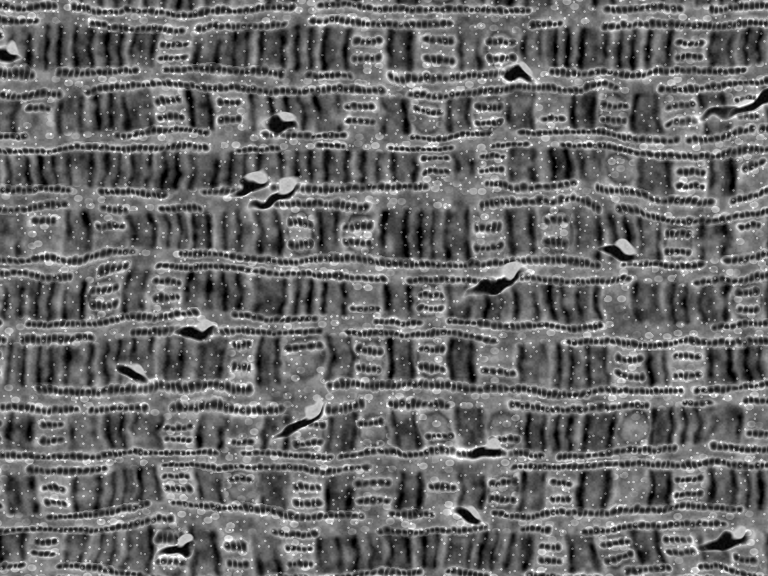
Write a Shadertoy shader that draws this texture.

```glsl
// Grey micrograph of a layered weave: beaded dark chains, short ladders, grooved blocks, cracks and specks.
#define ROWS 9.13
#define COLUMNS_PER_HEIGHT 9.0
#define ORIGIN vec2(-0.74, 0.09)
#define BEAD 0.088
#define LADDER_HALF 0.21
#define BLOCK_TONE 0.32
#define MATRIX_TONE 0.44
#define PIT_TONE 0.11
#define LUMP_TONE 0.80
#define CRACKS 16

float hash(vec2 p) {
    vec3 q = fract(vec3(p.xyx) * 0.1031);
    q += dot(q, q.yzx + 33.33);
    return fract((q.x + q.y) * q.z);
}

float noise(vec2 p) {
    vec2 i = floor(p), f = fract(p);
    f = f * f * (3.0 - 2.0 * f);
    return mix(mix(hash(i), hash(i + vec2(1, 0)), f.x),
               mix(hash(i + vec2(0, 1)), hash(i + 1.0), f.x), f.y);
}

// Nearest scattered point: x = distance, y = its random value
vec2 scatter(vec2 p) {
    vec2 best = vec2(9.0, 0.0), cell = floor(p);
    for (int j = -1; j <= 1; j++)
    for (int i = -1; i <= 1; i++) {
        vec2 c = cell + vec2(i, j);
        vec2 site = c + 0.15 + 0.7 * vec2(hash(c), hash(c + 71.3));
        float d = length(p - site);
        if (d < best.x) best = vec2(d, hash(c + 19.7));
    }
    return best;
}

bool hasLadder(float column, float row) {
    return hash(vec2(column, row) + 5.0) > mix(0.5, 0.15, column / 12.0);
}

// Distance to the beads of the closest of four lines per row
float beadChain(vec2 w) {
    float line = floor(w.y * 4.0), slot = mod(line, 4.0);
    float y = (fract(w.y * 4.0) - 0.5) / 4.0;
    bool outer = slot < 0.5 || slot > 2.5;
    float d = 1.0;
    for (int i = -1; i <= 1; i++) {
        float id = floor(w.x / BEAD) + float(i);
        float x = (id + 0.5) * BEAD, column = floor(x + 0.5);
        float size = hash(vec2(id, line));
        bool shown = outer ? noise(vec2(x * 1.8, line * 5.3)) > 0.32
            : abs(x - column) < LADDER_HALF && hasLadder(column, floor(w.y))
              && hash(vec2(column, line) + 40.0) > 0.2;
        float bend = 0.08 * (noise(vec2(x * 1.6, line * 3.7)) - 0.5) + 0.02 * (size - 0.5);
        if (shown) d = min(d, length(vec2(w.x - x, y - bend)) - BEAD * (0.36 + 0.18 * size));
    }
    return d;
}

// Soft dark furrow around a zero of d
float furrow(float d, float width) {
    return exp(-d * d / (width * width));
}

void mainImage(out vec4 fragColor, in vec2 fragCoord) {
    vec2 p = fragCoord / iResolution.y;
    float px = ROWS / iResolution.y;
    vec2 s = p * vec2(COLUMNS_PER_HEIGHT, ROWS) + ORIGIN;

    // Wavy layers, shifted sideways row by row
    vec2 w = s;
    w.y += 0.34 * (noise(s * vec2(0.5, 0.8)) - 0.5) + 0.09 * (noise(s * 2.3 + 9.0) - 0.5);
    w += 0.035 * (vec2(noise(s * 9.0), noise(s * 9.0 + 50.0)) - 0.5);
    float row = floor(w.y), v = fract(w.y) - 0.5;
    w.x += 0.35 * (hash(vec2(row, 3.0)) - 0.5) + 0.2 * (noise(s * 1.1 + 20.0) - 0.5);
    float column = floor(w.x + 0.5), u = w.x - column;
    bool ladder = hasLadder(column, row);

    // Dark smooth blocks between a lighter matrix
    float chainZone = smoothstep(0.25, 0.36, abs(v));
    float ladderZone = ladder ? 1.0 - smoothstep(0.17, 0.29, abs(u)) : 0.0;
    float matrix = max(chainZone, ladderZone);
    float tone = mix(BLOCK_TONE, MATRIX_TONE, matrix);
    tone += 0.20 * (noise(s * 4.5) - 0.5) + 0.16 * (noise(s * 11.0) - 0.5);
    tone += (1.0 - matrix) * 0.20 * (noise(w * vec2(9.0, 1.3)) - 0.4);

    // Upright furrows with lit flanks, and rings around some ladders
    float sway = 0.09 * (noise(w * vec2(1.0, 4.0) + 7.0) - 0.5);
    float strip = abs(fract(w.x) - 0.5 + sway);
    float side = strip - 0.15 - 0.05 * (hash(vec2(floor(w.x), row)) - 0.5);
    float upright = 1.0 - smoothstep(0.27, 0.37, abs(v));
    float cut = furrow(side, 0.05) * smoothstep(0.15, 0.5, noise(w * vec2(2.0, 4.0) + 31.0));
    if (!ladder) cut = max(cut, furrow(abs(u + sway) - 0.1, 0.045));
    else if (hash(vec2(column, row) + 60.0) > 0.55)
        cut = max(cut, 0.7 * furrow(length(vec2(u, v * 0.85)) - 0.23, 0.035));
    tone += upright * (0.13 * furrow(side - 0.10, 0.045) - 0.23 * cut);

    // Rounded pale granules in the matrix
    vec2 grain = scatter(s * vec2(5.5, 7.0));
    float dome = 1.0 - smoothstep(0.30, 0.46, grain.x);
    tone += matrix * dome * smoothstep(0.35, 1.0, grain.y) * (0.14 + 0.35 * grain.x);

    // Beaded chains with bright rims
    float bead = beadChain(w);
    tone += 0.28 * exp(-abs(bead - 0.035) * 45.0) * (0.25 + noise(s * 6.0 + 80.0));
    float pit = PIT_TONE + 0.12 * smoothstep(-0.04, 0.0, bead);
    tone = mix(tone, pit, 1.0 - smoothstep(-px, px + 0.008, bead));

    // Tiny bright specks
    vec2 speck = scatter(s * 8.0 + 13.0);
    float speckMask = 1.0 - smoothstep(0.10, 0.20 + px, speck.x);
    tone += 0.27 * speckMask * step(0.55, speck.y);

    // Torn cracks with white lumps beside them
    vec2 ragged = s + 0.16 * (vec2(noise(s * 5.0), noise(s * 5.0 + 30.0)) - 0.5);
    for (int i = 0; i < CRACKS; i++) {
        vec2 key = vec2(float(i) * 3.1, 17.0);
        vec2 r = vec2(hash(key), hash(key + 8.0));
        vec2 q = ragged - vec2(12.0, ROWS) * vec2(r.x, fract((float(i) + r.y) * 0.618)) - ORIGIN;
        q.y -= (r.y - 0.4) * q.x;
        float reach = mix(0.16, 0.5, r.x * r.y);
        float gap = (length(q / vec2(reach, 0.075)) - 1.0) * 0.075;
        float lump = length((q - vec2(reach * 0.6, 0.11)) * vec2(0.7, 1.0)) - 0.06 - 0.05 * r.y;
        tone += 0.30 * exp(-abs(gap - 0.04) * 35.0);
        tone = mix(tone, 0.04, 1.0 - smoothstep(-px, px + 0.02, gap));
        tone = mix(tone, LUMP_TONE + lump, 1.0 - smoothstep(-px, px + 0.015, lump));
    }

    // Fine sensor grain
    tone += 0.07 * (noise(s * 33.0) - 0.5);
    fragColor = vec4(vec3(clamp(tone, 0.0, 1.0)), 1.0);
}
```
